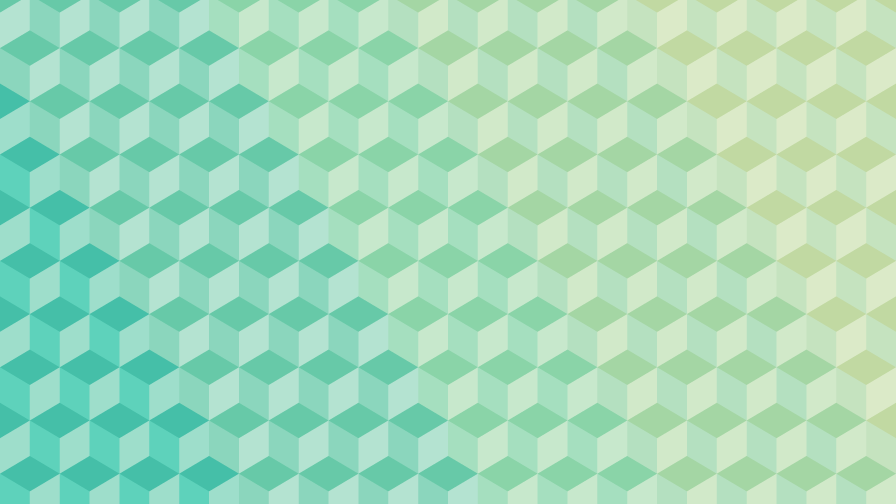
Reproduce this pattern procedurally as a Shadertoy shader.

```glsl
// Tumbling-block tiling: rows of isometric cubes, each with three flat faces.
// Every point is folded into its cube, then coloured by face and by one of
// five diagonal bands running from teal to pale lime. Edges are supersampled.

const vec3 TOP[5] = vec3[5](
    vec3(0.27, 0.75, 0.66), vec3(0.405, 0.79, 0.66), vec3(0.54, 0.83, 0.66),
    vec3(0.645, 0.838, 0.645), vec3(0.755, 0.85, 0.635));
const vec3 LEFT[5] = vec3[5](
    vec3(0.37, 0.825, 0.735), vec3(0.545, 0.84, 0.74), vec3(0.648, 0.875, 0.75),
    vec3(0.706, 0.88, 0.753), vec3(0.772, 0.89, 0.75));
const vec3 RIGHT[5] = vec3[5](
    vec3(0.62, 0.87, 0.797), vec3(0.704, 0.89, 0.82), vec3(0.78, 0.91, 0.80),
    vec3(0.82, 0.914, 0.79), vec3(0.86, 0.918, 0.785));

// Centre of the nearest cube in a row; alternate rows shift by half a cube.
float cubeCentre(float x, float row) {
    float shift = mod(row + 1.0, 2.0);
    return 2.0 * floor((x - shift) * 0.5 + 0.5) + shift;
}

// p.x counts half cube widths; p.y counts half heights of a top face, downward.
vec3 cubeColor(vec2 p) {
    float row = floor((p.y + 1.0) / 3.0);
    float centre = cubeCentre(p.x, row);

    // Above the roof line the point belongs to the cube in the row above.
    if (p.y - 3.0 * row < abs(p.x - centre) - 1.0) {
        row -= 1.0;
        centre = cubeCentre(p.x, row);
    }
    vec2 local = p - vec2(centre, 3.0 * row);

    // Bands step along the lattice diagonal.
    float diagonal = centre - row;
    int band = int(step(0.0, diagonal) + step(8.0, diagonal)
                 + step(14.0, diagonal) + step(22.0, diagonal));

    if (abs(local.x) + abs(local.y) < 1.0) return TOP[band];
    return local.x < 0.0 ? LEFT[band] : RIGHT[band];
}

void mainImage(out vec4 fragColor, in vec2 fragCoord) {
    const int SAMPLES = 4;
    vec3 color = vec3(0.0);

    // Average a regular grid of samples inside the pixel.
    for (int j = 0; j < SAMPLES; j++) {
        for (int i = 0; i < SAMPLES; i++) {
            vec2 offset = (vec2(i, j) + 0.5) / float(SAMPLES) - 0.5;
            vec2 uv = (fragCoord + offset - 0.5 * iResolution.xy) / iResolution.y;
            color += cubeColor(vec2(15.0, 11.5) + uv * vec2(16.875, -28.42));
        }
    }
    fragColor = vec4(color / float(SAMPLES * SAMPLES), 1.0);
}
```
